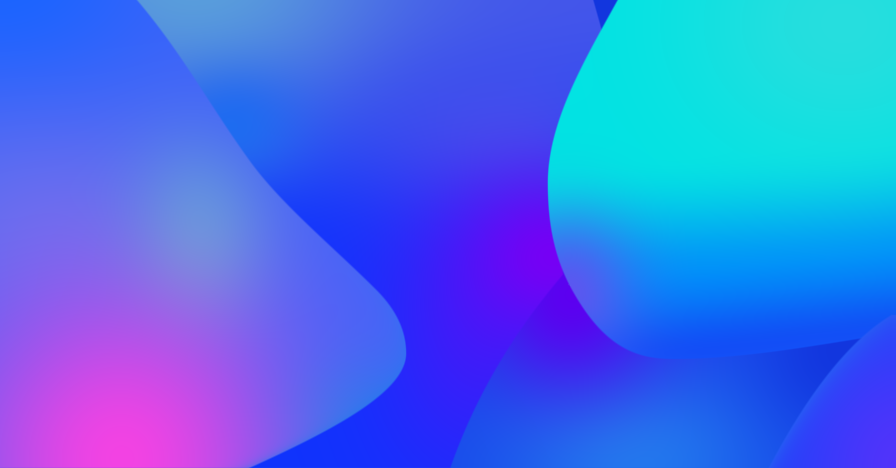
This background is drawn by a Shadertoy shader. Its source:

```glsl
// Overlapping smooth blobs in blue, teal, violet and pink with soft inner glows.

#define ASPECT 1.9104
#define RIM_WIDTH 0.022
#define RIM_GAIN 0.45
#define EDGE_SOFTNESS 0.9

const vec3 ROYAL  = vec3(0.06, 0.20, 0.99);
const vec3 AZURE  = vec3(0.10, 0.39, 1.00);
const vec3 STEEL  = vec3(0.35, 0.62, 0.86);
const vec3 SKY    = vec3(0.13, 0.48, 0.93);
const vec3 INDIGO = vec3(0.26, 0.33, 0.92);
const vec3 VIOLET = vec3(0.46, 0.00, 0.96);
const vec3 PINK   = vec3(0.95, 0.26, 0.89);
const vec3 TEAL   = vec3(0.00, 0.89, 0.89);
const vec3 DEEP   = vec3(0.07, 0.21, 0.87);

// Cubic between two knots, each (position, value, slope); clamped at the ends
float curve(float s, vec3 a, vec3 b) {
    float span = b.x - a.x;
    float t = clamp((s - a.x) / span, 0.0, 1.0);
    float u = 1.0 - t;
    return a.y * u * u * (1.0 + 2.0 * t) + b.y * t * t * (3.0 - 2.0 * t)
         + span * t * u * (a.z * u - b.z * t);
}

// Blend in a gaussian pool of colour
void glow(inout vec3 color, vec3 tint, vec2 p, vec2 center, vec2 radius) {
    vec2 q = (p - center) / radius;
    color = mix(color, tint, exp(-dot(q, q)));
}

float cover(float d) {
    float w = max(fwidth(d), 1e-5) * EDGE_SOFTNESS;
    return smoothstep(-w, w, d);
}

float rim(float d) {
    return RIM_GAIN * exp(-max(d, 0.0) / RIM_WIDTH);
}

// Shapes: positive inside
float leftShape(vec2 p) {
    vec3 foot = vec3(0.0, 0.532, 2.2), tip = vec3(0.245, 0.866, 0.0);
    vec3 shoulder = vec3(0.381, 0.802, -1.0), waist = vec3(0.653, 0.535, -0.73);
    vec3 top = vec3(1.0, 0.292, -0.85);
    float x = p.y < tip.x ? curve(p.y, foot, tip)
            : p.y < shoulder.x ? curve(p.y, tip, shoulder)
            : p.y < waist.x ? curve(p.y, shoulder, waist)
            : curve(p.y, waist, top);
    return x - p.x;
}

float tealShape(vec2 p) {
    vec3 side = vec3(0.609, 1.168, 0.0), belly = vec3(1.436, 0.233, 0.0);
    float x = p.y < side.x ? curve(p.y, vec3(0.393, 1.213, -0.5), side)
                           : curve(p.y, side, vec3(1.0, 1.317, 0.55));
    float y = p.x < belly.x ? curve(p.x, vec3(1.213, 0.393, -1.9), belly)
                            : curve(p.x, belly, vec3(1.901, 0.287, 0.15));
    return min(p.x - x, p.y - y);
}

float lowerShape(vec2 p) {
    float x = curve(p.y, vec3(0.0, 0.96, 0.35), vec3(0.413, 1.2, 0.85));
    float base = min(p.x - x, 0.43 - p.y);
    float sliver = min(p.x - 1.265 - 0.28 * (1.0 - p.y), p.y - 0.8);
    return max(base, sliver);
}

float cornerShape(vec2 p) {
    return curve(p.x, vec3(1.639, 0.0, 1.9), vec3(1.901, 0.327, 0.6)) - p.y;
}

void mainImage(out vec4 fragColor, in vec2 fragCoord) {
    vec2 p = fragCoord / iResolution.xy * vec2(ASPECT, 1.0);

    // Backdrop
    vec3 color = mix(ROYAL, INDIGO, smoothstep(0.5, 1.0, p.y));
    glow(color, STEEL, p, vec2(0.42, 1.04), vec2(0.42, 0.30));
    glow(color, mix(ROYAL, SKY, 0.8), p, vec2(0.50, 0.73), vec2(0.15, 0.12));
    glow(color, INDIGO, p, vec2(1.05, 0.72), vec2(0.28, 0.20));
    glow(color, mix(ROYAL, VIOLET, 0.4), p, vec2(1.02, 0.28), vec2(0.22, 0.32));
    glow(color, VIOLET, p, vec2(1.18, 0.45), vec2(0.20, 0.18));

    // Left blob
    float d = leftShape(p);
    vec3 fill = vec3(0.26, 0.39, 0.97);
    glow(fill, AZURE, p, vec2(0.0, 1.05), vec2(0.35, 0.30));
    glow(fill, vec3(0.37, 0.44, 0.94), p, vec2(0.10, 0.52), vec2(0.38, 0.24));
    glow(fill, STEEL, p, vec2(0.42, 0.49), vec2(0.15, 0.20));
    glow(fill, SKY, p, vec2(0.77, 0.09), vec2(0.20, 0.14));
    glow(fill, PINK, p, vec2(0.26, 0.02), vec2(0.35, 0.37));
    fill = mix(fill, SKY, rim(d) * smoothstep(0.5, 0.2, p.y));
    color = mix(color, fill, cover(d));

    // Lower blob, with its sliver at the top
    fill = vec3(0.09, 0.28, 0.92);
    glow(fill, SKY, p, vec2(1.35, 0.03), vec2(0.28, 0.20));
    glow(fill, DEEP, p, vec2(1.80, 0.25), vec2(0.17, 0.17));
    glow(fill, DEEP, p, vec2(1.28, 1.00), vec2(0.20));
    glow(fill, vec3(0.36, 0.0, 0.94), p, vec2(1.22, 0.37), vec2(0.20, 0.21));
    color = mix(color, fill, cover(lowerShape(p)));

    // Teal blob
    d = tealShape(p);
    float height = p.y - 0.10 * (p.x - 1.45);
    fill = mix(vec3(0.07, 0.29, 0.96), vec3(0.0, 0.55, 0.98), smoothstep(0.23, 0.43, height));
    fill = mix(fill, TEAL, smoothstep(0.38, 0.67, height));
    glow(fill, vec3(0.15, 0.87, 0.87), p, vec2(1.80, 0.95), vec2(0.35, 0.30));
    glow(fill, vec3(0.36, 0.34, 0.94), p, vec2(1.21, 0.37), vec2(0.14, 0.16));
    fill = mix(fill, AZURE, 0.5 * rim(d) * smoothstep(0.4, 0.25, p.y));
    color = mix(color, fill, cover(d));

    // Corner blob
    d = cornerShape(p);
    fill = vec3(0.13, 0.25, 0.98);
    glow(fill, vec3(0.32, 0.20, 0.98), p, vec2(1.93, 0.0), vec2(0.20, 0.25));
    fill = mix(fill, SKY, rim(d * 0.5));
    color = mix(color, fill, cover(d));

    fragColor = vec4(color, 1.0);
}
```
